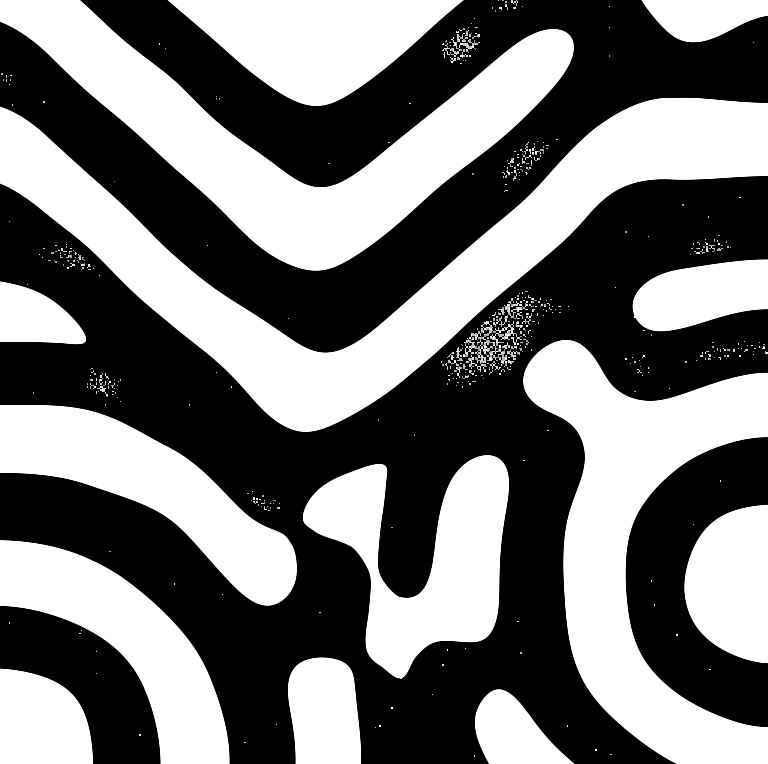
Write a Shadertoy shader that draws this pattern.

```glsl
// Black and white labyrinth stripes: nested chevrons meeting two ring systems, with fine specks.

const float TAU = 6.2831853;
const vec3 INK = vec3(0.0);
const vec3 PAPER = vec3(1.0);

float hash(vec2 p) {
    vec3 q = fract(vec3(p.xyx) * 0.1031);
    q += dot(q, q.yzx + 33.33);
    return fract((q.x + q.y) * q.z);
}

float valueNoise(vec2 p) {
    vec2 i = floor(p), f = fract(p);
    f = f * f * (3.0 - 2.0 * f);
    return mix(mix(hash(i), hash(i + vec2(1, 0)), f.x),
               mix(hash(i + vec2(0, 1)), hash(i + vec2(1, 1)), f.x), f.y);
}

float smoothMin(float a, float b, float k) {
    float h = max(k - abs(a - b), 0.0) / k;
    return min(a, b) - 0.25 * h * h * k;
}

// Wave that is +1 on a stripe centre and -1 between stripes.
float stripes(float d, float centre, float period) {
    return cos(TAU * (d - centre) / period);
}

// Concentric stripes around a solid core.
float rings(float radius, float core, float period) {
    return stripes(max(radius, core), core, period);
}

// Height above a rounded V whose arms level off near the sides.
float chevronHeight(vec2 p) {
    float apexX = mix(0.34, 0.415, smoothstep(0.25, 0.5, p.y));
    float bend = 0.05;
    float arm = 0.92 * (length(vec2(p.x - apexX, bend)) - bend);
    return p.y - smoothMin(arm, 0.33, 0.05);
}

// Defects of the stripe order: positive ones weld stripes, negative ones cut them.
float defects(vec2 p) {
    vec4 spots[9] = vec4[9](            // x, y, radius, strength
        vec4(0.52, 0.17, 0.06, 1.8),
        vec4(0.785, 0.455, 0.06, 1.8),
        vec4(0.43, 0.335, 0.055, 1.5),
        vec4(0.90, 0.97, 0.06, 1.0),
        vec4(0.61, 0.125, 0.055, -1.8),
        vec4(0.79, 0.572, 0.055, -1.8),
        vec4(0.66, 0.44, 0.06, -1.8),
        vec4(0.395, 0.18, 0.055, -1.8),
        vec4(0.775, 1.0, 0.07, -2.0));
    float sum = 0.0;
    for (int i = 0; i < 9; i++) {
        vec2 d = (p - spots[i].xy) / spots[i].z;
        sum += spots[i].w * exp(-dot(d, d));
    }
    return sum;
}

// Positive inside white stripes, negative in the black between them.
float labyrinth(vec2 p) {
    float height = chevronHeight(p);
    float leftRadius = length(p);
    float rightRadius = length(p - vec2(1.0, 0.24));

    float chevrons = stripes(min(height, 0.93), 0.484, 0.218);
    float leftRings = rings(leftRadius, 0.084, 0.172);
    float rightRings = rings(rightRadius, 0.065, 0.163);

    // Blend the three regions, with a dark seam below the chevrons.
    float lower = mix(leftRings, rightRings,
                      smoothstep(0.0, 0.09, leftRadius - rightRadius));
    float field = mix(lower, chevrons, smoothstep(0.28, 0.4, height));
    float seam = (height - 0.376) / 0.05;
    return field - exp(-seam * seam) + defects(p);
}

// Clustered specks on a grid of fine cells, only deep inside the black.
float specks(vec2 p, float field, float cells) {
    vec2 cell = floor(p * cells);
    float cluster = smoothstep(0.72, 0.95, valueNoise(p * 15.0 + 7.0));
    float depth = 1.0 - smoothstep(-0.95, -0.75, field);
    float lit = step(hash(cell), 0.45 * cluster * depth);
    return lit * mix(0.6, 1.0, hash(cell + 91.0));
}

void mainImage(out vec4 fragColor, in vec2 fragCoord) {
    vec2 p = fragCoord / iResolution.xy;

    // Slight wobble of the outlines.
    vec2 wobble = vec2(valueNoise(p * 9.0), valueNoise(p * 9.0 + 40.0)) - 0.5;
    float field = labyrinth(p + 0.014 * wobble);

    float edge = 0.4 * max(fwidth(field), 1e-4);
    float white = smoothstep(-edge, edge, field);
    white = max(white, specks(p, field, 512.0));
    fragColor = vec4(mix(INK, PAPER, white), 1.0);
}
```
